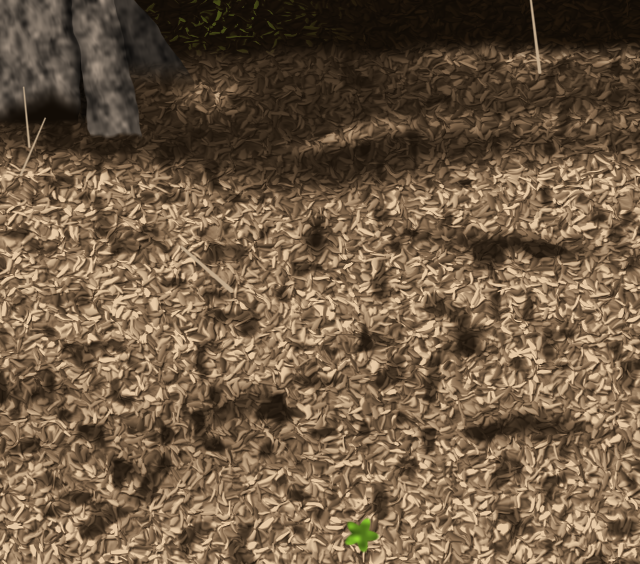
Write a WebGL 2 fragment shader that draws this texture.

```glsl
#version 300 es
precision highp float;
// Sunlit wood-chip mulch below a tree, with dappled shade and a dark far bank.
// Layers of randomly turned slivers form the chips; soft sheared ellipses form
// the light and shade; tapered segments and edge functions form twigs and trunk.
#define CHIP_LAYERS 7
#define CHIP_SIZE 0.036
#define CHIP_SHADOW 0.5
#define SUN 1.24
#define SHADE_WARP 0.02
#define BARK_GRAIN 0.75

uniform vec2 u_resolution;
out vec4 fragColor;

const vec3 SOIL = vec3(0.09, 0.06, 0.03), WOOD = vec3(0.53, 0.42, 0.31);
const vec3 PALE = vec3(0.9, 0.79, 0.65), BARK = vec3(0.58, 0.52, 0.46);
const vec3 LEAF = vec3(0.42, 0.6, 0.14);

float hash(vec2 p) { return fract(sin(dot(p, vec2(127.1, 311.7))) * 43758.5453); }

float noise(vec2 p) {
  vec2 i = floor(p), f = fract(p);
  f = f * f * (3.0 - 2.0 * f);
  return mix(mix(hash(i), hash(i + vec2(1, 0)), f.x),
             mix(hash(i + vec2(0, 1)), hash(i + vec2(1, 1)), f.x), f.y);
}

float fbm(vec2 p) {
  return 0.55 * noise(p) + 0.3 * noise(p * 2.1 + 7.0) + 0.15 * noise(p * 4.3 + 19.0);
}

// Soft ellipse: 1 at the centre, sheared by a slope
float blob(vec2 p, float x, float y, float rx, float ry, float slope) {
  vec2 d = p - vec2(x, y);
  d = vec2(d.x, d.y - slope * d.x) / vec2(rx, ry);
  return exp(-dot(d, d));
}

// Box that narrows towards its ends
float sliver(vec2 p, vec2 halfSize) {
  vec2 d = abs(p) - halfSize * vec2(1.0, 1.15 - 0.6 * min(abs(p.x) / halfSize.x, 1.0));
  return length(max(d, 0.0)) + min(max(d.x, d.y), 0.0);
}

// Coverage of a thin twig from a to b
float twig(vec2 p, vec2 a, vec2 b, float width, float px) {
  vec2 ab = b - a;
  float t = clamp(dot(p - a, ab) / dot(ab, ab), 0.0, 1.0);
  return smoothstep(px, -px, length(p - a - ab * t) - width * mix(0.6, 1.0, t));
}

// Brightness of heaped chips, each dropping a small shadow down and right
float chips(vec2 p, float px) {
  float tone = 0.1 + 0.5 * fbm(p * vec2(70.0, 90.0));
  for (int k = 0; k < CHIP_LAYERS; k++) {
    float layer = float(k), size = CHIP_SIZE * (1.0 - 0.05 * layer);
    float aa = 0.8 * px / size + 0.03;
    vec2 g = p / size + layer * vec2(17.3, 9.7);
    for (int n = 0; n < 9; n++) {
      vec2 id = floor(g) + vec2(n % 3, n / 3) - 1.0, seed = id + layer * 31.0;
      vec2 d = g - id - 0.5 - 0.9 * (vec2(hash(seed), hash(seed + 5.7)) - 0.5);
      float shade = hash(seed + 3.1), turn = 3.1416 * hash(seed + 11.3);
      mat2 spin = mat2(cos(turn), -sin(turn), sin(turn), cos(turn));
      vec2 halfSize = mix(vec2(0.2, 0.06), vec2(0.6, 0.19), vec2(hash(seed + 8.9), hash(seed + 2.3)));
      vec2 q = spin * d;
      float cover = smoothstep(aa, -aa, sliver(q, halfSize));
      float umbra = smoothstep(0.1, -0.06, sliver(spin * (d + vec2(-0.07, 0.11)), halfSize));
      tone = mix(tone * (1.0 - CHIP_SHADOW * umbra), mix(0.16, 0.95, shade) + 0.7 * q.y, cover);
    }
  }
  return clamp(tone, 0.0, 1.0);
}

// Sunlight on the ground: streaks between tree shadows, then separate shadows
float sunlight(vec2 p) {
  p += SHADE_WARP * (vec2(fbm(p * 23.0), fbm(p * 27.0 + 40.0)) - 0.5);
  float light = 1.0 - 0.8 * smoothstep(0.66, 0.755, p.y + 0.025 * sin(p.x * 5.0 - 1.0));
  light += 0.6 * blob(p, 0.63, 0.76, 0.12, 0.015, 0.22) + 0.6 * blob(p, 0.88, 0.9, 0.11, 0.02, 0.0)
    + 0.6 * blob(p, 1.08, 0.907, 0.09, 0.015, 0.0) + 0.25 * blob(p, 0.98, 0.86, 0.25, 0.04, 0.0)
    + 0.5 * blob(p, 1.0, 0.785, 0.25, 0.022, 0.03) + 0.5 * blob(p, 0.37, 0.83, 0.06, 0.03, 0.0);
  float dark = 0.6 * blob(p, 0.59, 0.69, 0.16, 0.04, 0.1) + 0.8 * blob(p, 0.91, 0.565, 0.18, 0.024, -0.1)
    + 0.9 * blob(p, 0.56, 0.58, 0.024, 0.034, 0.0) + 0.8 * blob(p, 0.94, 0.243, 0.11, 0.024, -0.04);
  dark += 0.5 * blob(p, 0.42, 0.28, 0.09, 0.025, 0.2) + 0.7 * blob(p, 0.22, 0.17, 0.025, 0.016, 0.0)
    + 0.8 * blob(p, 0.385, 0.478, 0.03, 0.012, 0.0) + 0.6 * blob(p, 0.67, 0.395, 0.05, 0.018, 0.0);
  dark += 0.7 * blob(p, 0.835, 0.39, 0.03, 0.018, -0.5) + 0.35 * blob(p, 0.06, 0.31, 0.12, 0.035, 0.0)
    + 0.28 * blob(p, 0.36, 0.22, 0.4, 0.08, 0.1) + 0.6 * smoothstep(0.66, 0.88, noise(p * 34.0 + 3.0));
  return clamp(light, 0.0, 1.0) * (1.0 - min(dark, 0.85));
}

void main() {
  float px = 1.0 / u_resolution.y;
  vec2 p = gl_FragCoord.xy * px;
  // Mulch, slightly compressed with distance
  vec2 bend = 0.012 * vec2(noise(p * 50.0), noise(p * 50.0 + 9.0));
  float tone = chips(vec2(p.x, p.y + 0.2 * p.y * p.y) + bend, px);
  float v = clamp(pow(tone, 0.8) * sunlight(p) * SUN, 0.0, 1.0);
  vec3 col = v < 0.5 ? mix(SOIL, WOOD, 2.0 * v) : mix(WOOD, PALE, 2.0 * v - 1.0);
  // Dark far bank with undergrowth
  float bank = smoothstep(0.88, 0.92, p.y + 0.03 * (fbm(p * 15.0) - 0.5) - 0.012 * p.x);
  float growth = blob(p, 0.4, 0.97, 0.15, 0.06, 0.0) * smoothstep(0.5, 0.95, tone);
  col = mix(col, SOIL * (0.6 + 0.9 * tone) + LEAF * 0.4 * growth, bank);
  // Trunk and its two spreading roots
  float drop = 1.0 - p.y, wobble = 0.014 * (fbm(p * 22.0) - 0.5), x = p.x + wobble;
  float grain = fbm(vec2(x * 55.0 - drop * 12.0, p.y * 22.0)) + 0.5 * (noise(p * 95.0) - 0.5);
  vec3 bark = BARK * (1.0 - BARK_GRAIN + 1.2 * BARK_GRAIN * grain);
  col = mix(col, bark * 0.42, smoothstep(px, -px, x - 0.24 - 0.75 * drop) * smoothstep(0.16, 0.1, drop));
  float hollow = smoothstep(0.14, 0.19, drop - 0.4 * abs(x - 0.09) + wobble);
  float trunk = smoothstep(px, -px, x - 0.14) * smoothstep(0.225, 0.21, drop + wobble);
  col = mix(col, mix(bark * 0.95, SOIL * 0.8, hollow), trunk);
  float across = (x - 0.165 - 0.17 * drop) / (0.038 + 0.035 * drop), crease = 4.0 * (across + 1.1);
  col *= 1.0 - 0.7 * exp(-crease * crease) * smoothstep(0.23, 0.2, drop);
  float root = smoothstep(0.04, -0.04, abs(across) - 1.0) * smoothstep(0.245, 0.235, drop - 2.0 * wobble);
  col = mix(col, bark * (1.0 - 0.3 * across * across), root);
  // Pale stems and a fallen stick
  float stems = max(twig(p, vec2(0.94, 1.01), vec2(0.957, 0.872), 0.003, px),
                    twig(p, vec2(0.042, 0.845), vec2(0.052, 0.74), 0.002, px));
  stems = max(stems, twig(p, vec2(0.08, 0.79), vec2(0.037, 0.69), 0.002, px));
  stems = max(stems, twig(p, vec2(0.322, 0.562), vec2(0.41, 0.485), 0.004, px));
  col = mix(col, PALE * 0.85, stems);
  // Small lobed leaf
  vec2 d = p - vec2(0.64, 0.052);
  float lobes = 0.024 + 0.007 * cos(5.0 * atan(d.y, d.x) + 0.6);
  col = mix(col, LEAF * (0.5 + noise(p * 90.0)), smoothstep(2.0 * px, -2.0 * px, length(d) - lobes));
  fragColor = vec4(col, 1.0);
}
```
